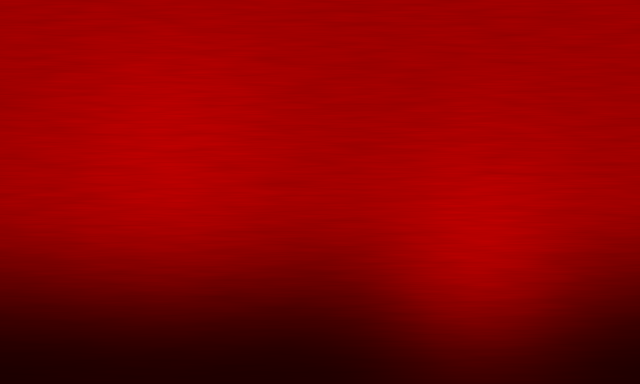
Reproduce this background procedurally as a WebGL 2 fragment shader.

```glsl
#version 300 es
precision highp float;
// Brushed red metal with two soft glows, fading to near black at the bottom.

uniform vec2 u_resolution;
out vec4 fragColor;

const float BASE_RED = 0.605;
const float SHADOW_RED = 0.11;
const float GLOW_RED = 0.73;

vec2 hash22(vec2 p) {
  vec3 q = fract(p.xyx * vec3(0.1031, 0.1030, 0.0973));
  q += dot(q, q.yzx + 33.33);
  return fract((q.xx + q.yz) * q.zy);
}

// Distance to the nearest scattered point, one point per grid cell.
float cellular(vec2 p) {
  vec2 cell = floor(p);
  vec2 local = p - cell;
  float nearest = 2.0;
  for (int y = -1; y <= 1; y++) {
    for (int x = -1; x <= 1; x++) {
      vec2 offset = vec2(x, y);
      vec2 delta = offset + hash22(cell + offset) - local;
      nearest = min(nearest, dot(delta, delta));
    }
  }
  return sqrt(nearest);
}

// Cells stretched sideways into fine grain, centred near zero.
float brushedGrain(vec2 p, vec2 density) {
  float grain = 0.0;
  float weight = 0.5;
  for (int i = 0; i < 3; i++) {
    grain += weight * (0.45 - cellular(p * density + float(i) * 17.3));
    density *= vec2(1.5, 1.9);
    weight *= 0.75;
  }
  return grain;
}

float softGlow(vec2 p, vec2 center, vec2 radius) {
  vec2 d = (p - center) / radius;
  return exp(-dot(d, d));
}

void main() {
  // Canvas width is one unit; height follows the aspect ratio.
  vec2 p = gl_FragCoord.xy / u_resolution.x;
  float height = u_resolution.y / u_resolution.x;
  float level = p.y / height;

  // Dark floor rising into an even red field.
  float red = mix(SHADOW_RED, BASE_RED, smoothstep(0.02, 0.51, level));

  // Upper left and lower right highlights.
  float leftGlow = softGlow(p, vec2(0.26, 0.615 * height), vec2(0.20, 0.19));
  float rightGlow = softGlow(p, vec2(0.745, 0.40 * height), vec2(0.165, 0.19));
  red = mix(red, GLOW_RED, 0.85 * leftGlow);
  red = mix(red, GLOW_RED, 0.88 * rightGlow);

  // Horizontal brushing.
  red *= 1.0 + 0.14 * brushedGrain(p, vec2(9.0, 110.0));

  fragColor = vec4(red, 0.0, 0.0, 1.0);
}
```
